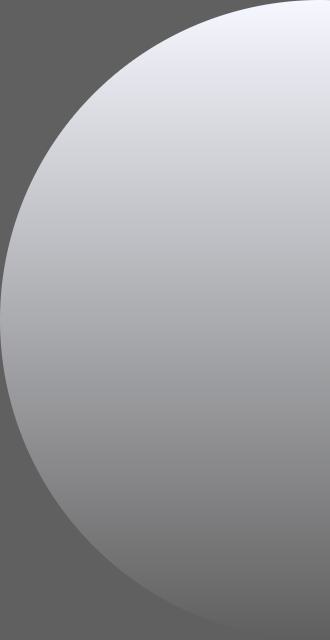
Write a Shadertoy shader that draws this background.

```glsl
#define BACKDROP vec3(0.376)
#define DISC_TOP vec3(0.965, 0.970, 1.0)
#define DISC_BOTTOM vec3(0.375)
#define DISC_CENTER vec2(0.5, 0.5)
#define DISC_RADIUS 0.5

float discDistance(vec2 point) {
    return length(point - DISC_CENTER) - DISC_RADIUS;
}

void mainImage(out vec4 fragColor, in vec2 fragCoord) {
    // Units of canvas height, origin at the lower left
    vec2 point = fragCoord / iResolution.y;
    float pixelSize = 1.0 / iResolution.y;

    // Vertical shading across the disc
    vec3 discColor = mix(DISC_BOTTOM, DISC_TOP, clamp(point.y, 0.0, 1.0));

    // Disc with a one-pixel smooth edge
    float coverage = clamp(0.5 - discDistance(point) / pixelSize, 0.0, 1.0);
    fragColor = vec4(mix(BACKDROP, discColor, coverage), 1.0);
}
```
